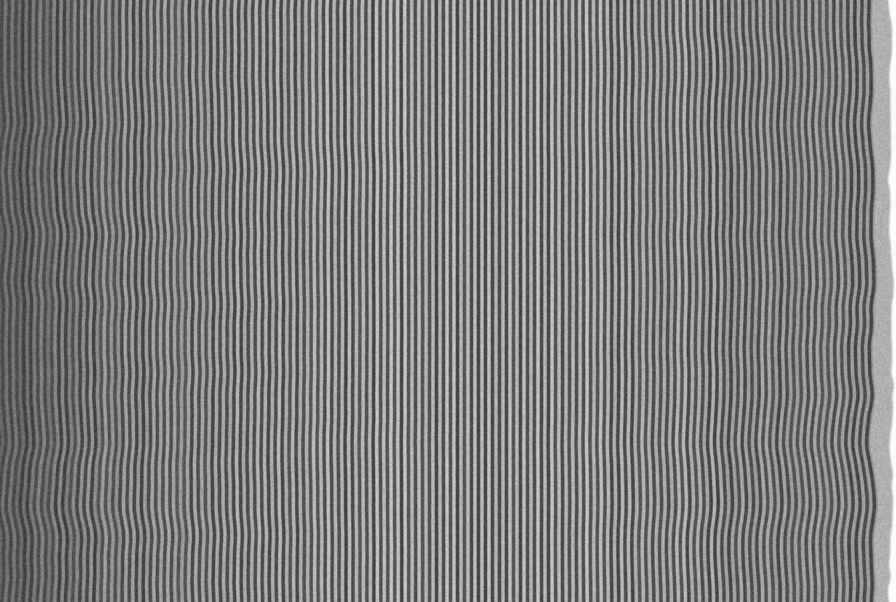
Give the GLSL for this pattern, as a WebGL 2 fragment shader.

```glsl
#version 300 es
precision highp float;
// Fine vertical grey stripes, straight in the middle and rippled toward both sides,
// with a shaded left side and a torn pale margin on the right.
// Built from a periodic stripe profile whose phase is bent by smooth noise.

#define STRIPES 128.0      // stripe pairs across the full width
#define LAST_STRIPE 0.9715 // centre of the rightmost dark stripe
#define MARGIN_END 0.9935  // mean position of the torn edge
#define RIPPLE 0.0046      // sideways bend at the outer stripes
#define RIPPLE_FREQ 17.0   // bends per canvas width, measured downward
#define SOFTNESS 0.13      // half width of a stripe edge, in periods
#define GRAIN 0.06         // strength of the surface speckle
#define GRAIN_CELLS 512.0  // speckle cells across
#define TONE_SPREAD 0.07   // tone difference between stripes

uniform vec2 u_resolution;
out vec4 fragColor;

const float DARK = 0.30;
const float LIGHT = 0.735;
const float SIDE_LIGHT = 0.615;
const float SHADED_LIGHT = 0.43;
const float SHADED_DARK = 0.27;
const float MARGIN_GREY = 0.69;
const float PAPER = 0.985;

float hash(vec2 p) {
    vec3 q = fract(vec3(p.xyx) * 0.1031);
    q += dot(q, q.yzx + 33.33);
    return fract((q.x + q.y) * q.z);
}

// Smooth value noise in -1..1
float noise(vec2 p) {
    vec2 i = floor(p), f = fract(p);
    f = f * f * (3.0 - 2.0 * f);
    float low = mix(hash(i), hash(i + vec2(1.0, 0.0)), f.x);
    float high = mix(hash(i + vec2(0.0, 1.0)), hash(i + vec2(1.0, 1.0)), f.x);
    return mix(low, high, f.y) * 2.0 - 1.0;
}

// Sideways offset, zero in the middle and growing to each side
float ripple(vec2 p) {
    float side = clamp(abs(p.x - 0.54) / 0.44, 0.0, 1.0);
    float bend = noise(vec2(p.x * 2.5 + 7.0, p.y * RIPPLE_FREQ));
    bend += 0.35 * noise(vec2(p.x * 4.0 + 31.0, p.y * RIPPLE_FREQ * 2.3));
    return RIPPLE * pow(side, 1.5) * bend;
}

void main() {
    vec2 p = gl_FragCoord.xy / u_resolution.x;
    float pixel = 1.0 / u_resolution.x;
    float shift = ripple(p);

    // Stripe profile: dark centres sit at whole phases
    float phase = (p.x - shift - LAST_STRIPE) * STRIPES;
    float soft = clamp(0.5 * STRIPES * pixel, SOFTNESS, 0.25);
    float fromLight = abs(fract(phase) - 0.5);
    float lightness = 1.0 - smoothstep(0.25 - soft, 0.25 + soft, fromLight);

    // Broad shading; each stripe's tone varies, constant over its visible width
    float centre = 1.0 - smoothstep(0.08, 0.42, abs(p.x - 0.53));
    float shade = smoothstep(-0.02, 0.16, p.x);
    float lightTone = mix(SHADED_LIGHT, mix(SIDE_LIGHT, LIGHT, centre), shade);
    float darkTone = mix(SHADED_DARK, DARK, shade);
    lightTone += TONE_SPREAD * (hash(vec2(floor(phase) + 200.0, 3.0)) - 0.5);
    darkTone += TONE_SPREAD * (hash(vec2(floor(phase + 0.5) + 200.0, 8.0)) - 0.5);
    float tone = mix(darkTone, lightTone, lightness);

    // Plain pale margin after the last dark stripe
    float margin = smoothstep(0.5 - soft, 0.5 + soft, phase);
    tone = mix(tone, MARGIN_GREY, margin);

    // Speckle, then the soft torn edge and clean paper
    tone += GRAIN * (hash(floor(p * GRAIN_CELLS)) - 0.5);
    float tear = MARGIN_END + 0.0035 * noise(vec2(5.0, p.y * 19.0))
               + 0.0012 * noise(vec2(9.0, p.y * 70.0)) + 0.4 * shift;
    float blur = max(0.0022, pixel);
    tone = mix(tone, PAPER, smoothstep(tear - blur, tear + blur, p.x));

    fragColor = vec4(vec3(clamp(tone, 0.0, 1.0)), 1.0);
}
```
